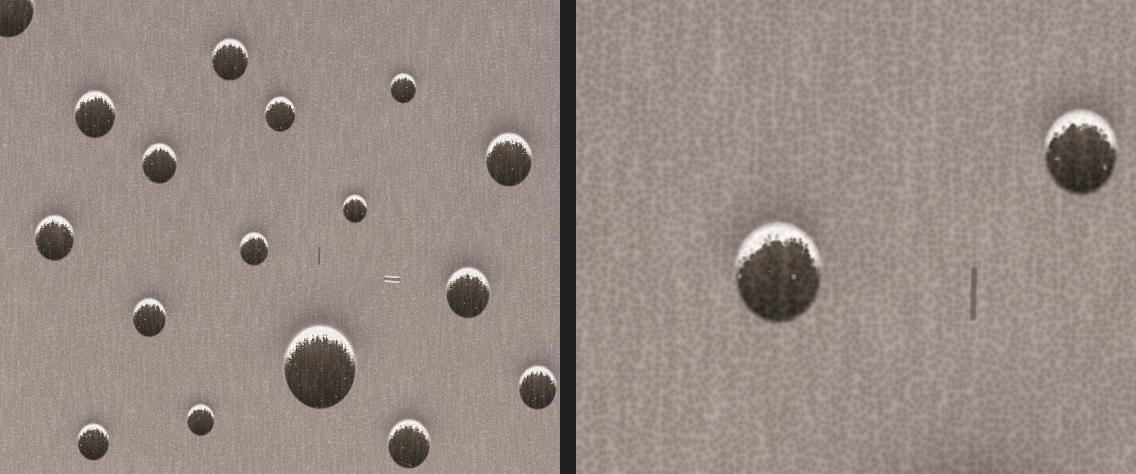
Left, the full canvas; right, a detail of the centre.
This texture is drawn by a Shadertoy shader. Its source:

```glsl
// Dark domed bubbles with bright upper crescents scattered on a grainy taupe sheet.

const vec3 SHEET = vec3(0.625, 0.566, 0.546);
const vec3 DOME  = vec3(0.275, 0.242, 0.215);
const vec3 CREST = vec3(0.95, 0.93, 0.91);
const int BUBBLES = 17;

vec2 hash2(vec2 cell) {
    vec2 k = vec2(dot(cell, vec2(127.1, 311.7)), dot(cell, vec2(269.5, 183.3)));
    return fract(sin(k) * 43758.5);
}

// Distance to the nearest cell point, shifted so its mean is about zero.
float cellNoise(vec2 p) {
    vec2 base = floor(p);
    float nearest = 2.0;
    for (int y = -1; y <= 1; y++) {
        for (int x = -1; x <= 1; x++) {
            vec2 cell = base + vec2(x, y);
            nearest = min(nearest, distance(p, cell + hash2(cell)));
        }
    }
    return nearest - 0.43;
}

// Slow, uneven shading of the sheet.
float layeredSines(vec2 p) {
    float sum = sin(p.x * 9.0 + 2.0 * sin(p.y * 4.0));
    sum += 0.6 * sin(p.x * 31.0 + sin(p.y * 6.0 + 1.0));
    sum += 0.4 * sin(p.x * 83.0 + 0.7 * sin(p.y * 9.0));
    return 0.5 * sum;
}

float segment(vec2 p, vec2 centre, vec2 halfSpan) {
    vec2 q = p - centre;
    float t = clamp(dot(q, halfSpan) / dot(halfSpan, halfSpan), -1.0, 1.0);
    return length(q - t * halfSpan);
}

float stroke(float dist, float width) {
    return 1.0 - smoothstep(0.3 * width, width, dist);
}

// Evenly spread lattice, loosened by sines.
vec2 bubbleCentre(float i, float count, float aspect) {
    vec2 spot = vec2(0.04 + 0.92 * fract(0.12 + 0.618 * i), (i + 0.5) / count);
    vec2 jitter = 0.04 * sin(i * i * vec2(2.3, 3.7) + vec2(0.5, 1.9));
    return spot * vec2(aspect, 1.0) + jitter;
}

// Shuffled sizes: mostly middling, one much larger.
float bubbleRadius(float i, float count) {
    float rank = mod(7.0 * i + 5.0, count) / (count - 1.0);
    return 0.025 + 0.025 * rank + 0.025 * pow(rank, 24.0);
}

vec3 addBubble(vec3 ground, vec2 p, vec2 centre, float radius,
               float grain, float streak, float speck) {
    vec2 q = (p - centre) / (radius * vec2(1.0, 1.16));
    float d = length(q);
    float soft = 0.0025 / radius;

    // Dim halo above and a thin pale rim on the sides
    float halo = exp(-2.6 * max(length(q - vec2(0.0, 0.25)) - 1.0, 0.0));
    ground *= 1.0 - 0.18 * halo * smoothstep(-0.5, 1.1, q.y);
    float rim = exp(-pow((d - 1.0) / 0.06, 2.0)) * smoothstep(-0.6, 0.4, q.y);
    ground += 0.16 * rim;

    // Dark dome, a little paler near the top
    float shade = mix(0.76, 1.12, smoothstep(-1.0, 0.4, q.y));
    vec3 body = DOME * shade + 0.11 * grain + 0.09 * streak;
    body += 0.07 * smoothstep(0.1, 0.65, q.y) + 0.28 * speck;

    // Bright crescent with a ragged inner edge
    float ragged = 0.22 * streak * smoothstep(0.0, 0.6, q.y) + 0.18 * grain;
    float inner = length((q + vec2(0.0, 0.15)) / vec2(0.97, 0.87)) + ragged;
    float lit = smoothstep(0.86, 1.08, inner) * smoothstep(-0.15, 0.4, q.y);
    body = mix(body, CREST + 0.1 * grain, lit);

    return mix(ground, body, 1.0 - smoothstep(1.0 - soft, 1.0 + soft, d));
}

void mainImage(out vec4 fragColor, in vec2 fragCoord) {
    vec2 p = fragCoord / iResolution.y;
    float aspect = iResolution.x / iResolution.y;
    float count = float(BUBBLES);

    // Sheet: fine grain, vertical threads and broad unevenness
    float grain = cellNoise(p * 225.0);
    float streak = cellNoise(p * vec2(150.0, 16.0));
    float mottle = cellNoise(p * 75.0 + 9.0);
    vec3 color = SHEET * mix(1.02, 0.975, p.y);
    color += 0.12 * grain + 0.06 * streak + 0.025 * mottle;
    color += 0.008 * layeredSines(p);

    // Pale rod and dark scratch
    vec2 rod = vec2(0.70 * aspect, 0.411);
    vec2 rodSpan = vec2(0.014, -0.001);
    color = mix(color, DOME * 1.5, 0.5 * stroke(segment(p, rod, rodSpan), 0.005));
    for (float side = -1.0; side <= 1.0; side += 2.0) {
        float dist = segment(p, rod + vec2(0.0, 0.005 * side), rodSpan);
        color = mix(color, CREST, 0.75 * stroke(dist, 0.003));
    }
    float scratch = segment(p, vec2(0.57 * aspect, 0.46), vec2(0.0005, 0.017));
    color = mix(color, DOME, 0.5 * stroke(scratch, 0.003));

    // Bubbles
    float speck = 1.0 - smoothstep(0.04, 0.13, cellNoise(p * 48.0) + 0.43);
    speck *= smoothstep(0.0, 0.15, mottle);
    for (int i = 0; i < BUBBLES; i++) {
        float id = float(i);
        color = addBubble(color, p, bubbleCentre(id, count, aspect),
                          bubbleRadius(id, count), grain, streak, speck);
    }
    fragColor = vec4(clamp(color, 0.0, 1.0), 1.0);
}
```
